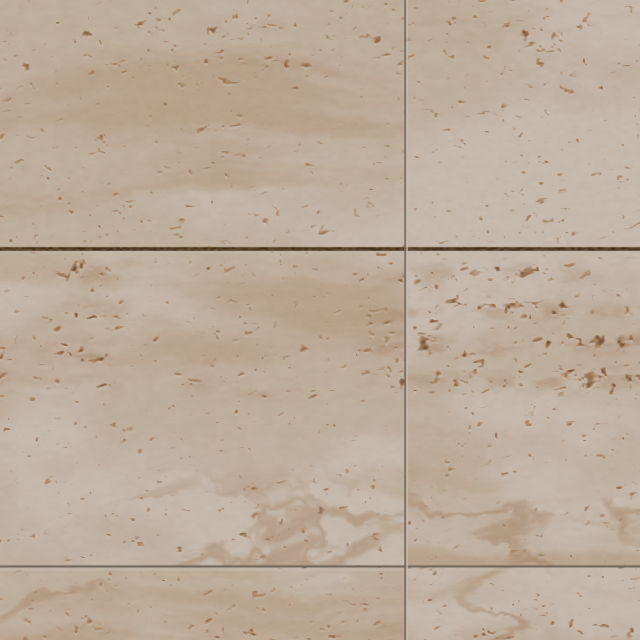
This texture is drawn by a WebGL 2 fragment shader. Its source:

```glsl
#version 300 es
precision highp float;

uniform vec2 u_resolution;
out vec4 outColor;

#define SLAB_SIZE vec2(0.75, 0.496)
#define SLAB_ORIGIN vec2(0.633, 0.115)
#define THIN_JOINT 0.0017
#define WIDE_JOINT 0.0029
#define PIT_SCALE vec2(78.0, 120.0)
#define MID_STONE vec3(0.75, 0.68, 0.615)
#define PALE_STONE vec3(0.775, 0.725, 0.675)
#define TAN_STONE vec3(0.71, 0.615, 0.515)
#define RUST vec3(0.62, 0.47, 0.34)
#define PIT_CORE vec3(0.42, 0.31, 0.22)
#define GREY_JOINT vec3(0.45, 0.41, 0.37)
#define BROWN_JOINT vec3(0.31, 0.23, 0.14)

float hash(vec2 p) {
    vec3 q = fract(vec3(p.xyx) * 0.1031);
    q += dot(q, q.yzx + 33.33);
    return fract((q.x + q.y) * q.z);
}

float noise(vec2 p) {
    vec2 cell = floor(p), f = fract(p);
    f = f * f * (3.0 - 2.0 * f);
    float low = mix(hash(cell), hash(cell + vec2(1, 0)), f.x);
    float high = mix(hash(cell + vec2(0, 1)), hash(cell + vec2(1, 1)), f.x);
    return mix(low, high, f.y);
}

float fbm(vec2 p) {
    float sum = 0.0, amp = 0.5;
    for (int i = 0; i < 5; i++) {
        sum += amp * noise(p);
        p = p * 2.03 + 17.3;
        amp *= 0.5;
    }
    return sum / 0.97;
}

// Coverage of a line with the given half width
float line(float dist, float halfWidth, float px) {
    return 1.0 - smoothstep(halfWidth - px, halfWidth + px, abs(dist));
}

// Density of the horizontal pitted layers at height v in a slab
float pitLayers(float v, float bend) {
    float density = 0.0;
    for (int i = 0; i < 4; i++) {
        float offset = (v - 0.58 - 0.11 * float(i) + bend) / 0.034;
        density += exp(-offset * offset) * (i == 1 ? 1.0 : 0.75);
    }
    return min(density, 1.0);
}

// Pit depth field: coarse pits roughened by finer ones
float pitField(vec2 p) {
    vec2 q = p * PIT_SCALE + 0.9 * noise(p * 60.0);
    return 0.6 * noise(q) + 0.4 * noise(q * 2.1 + 9.0);
}

void main() {
    vec2 uv = gl_FragCoord.xy / u_resolution;
    float px = 0.75 / min(u_resolution.x, u_resolution.y);

    // Slab grid: index, local position, distance to the nearest joints
    vec2 grid = (uv - SLAB_ORIGIN) / SLAB_SIZE;
    vec2 slab = floor(grid), local = fract(grid);
    vec2 jointDist = (fract(grid + 0.5) - 0.5) * SLAB_SIZE;
    float smoothRow = mod(slab.y, 2.0);
    vec2 p = uv + slab * vec2(3.7, 5.3) + 20.0;

    // Soft clouds and stretched sediment bands
    float bend = (fbm(p * vec2(4.0, 5.0)) - 0.5) * 0.09;
    float cloud = fbm(p * vec2(3.0, 5.0)) + 0.2 * (uv.x - 0.5);
    float bands = fbm((p + vec2(0.0, bend)) * vec2(1.8, 15.0));
    vec3 color = mix(MID_STONE, PALE_STONE, smoothstep(0.43, 0.64, cloud));
    float sediment = smoothstep(0.5, 0.76, bands + 0.18 * (0.5 - uv.x) * smoothRow);
    color = mix(color, TAN_STONE, sediment * 0.75);

    // Pitted layers, broken into patches and clumps with a calm gap
    float patches = smoothstep(0.15, 0.5, noise(p * vec2(6.0, 9.0)));
    float clumps = smoothstep(0.2, 0.65, noise(p * vec2(24.0, 42.0)));
    float gap = smoothstep(0.03, 0.09, abs(uv.x - 0.245 + bend));
    float layers = pitLayers(local.y, bend) * patches * gap;
    float strength = mix(1.0, 0.5, smoothRow);
    float density = (0.22 + 0.78 * layers * strength) * mix(0.3, 1.0, clumps);

    // Rusty haze around the pits
    float haze = smoothstep(0.35, 0.75, fbm(p * vec2(22.0, 55.0)));
    color = mix(color, RUST, layers * haze * 0.45 * strength * strength);

    // Soft pits with darker cores and a lit lower rim
    float edge = mix(0.82, 0.53, density);
    float depth = pitField(p);
    float pit = smoothstep(edge - 0.02, edge + 0.17, depth);
    float core = smoothstep(edge + 0.12, edge + 0.3, depth);
    float rim = smoothstep(edge, edge + 0.15, pitField(p + vec2(0.0, 0.004)));
    color = mix(color, PALE_STONE, rim * (1.0 - pit) * 0.5);
    color = mix(color, RUST, pit * 0.85);
    color = mix(color, PIT_CORE, core * 0.8);

    // Faint mineral veins near the foot of the rough slabs
    vec2 veinPos = p * vec2(4.0, 9.0) + 0.9 * fbm(p * 8.0);
    float vein = 1.0 - smoothstep(0.0, 0.06, abs(fbm(veinPos) - 0.5));
    float foot = max(1.0 - smoothstep(0.15, 0.36, local.y), step(slab.y, -0.5));
    float veinMask = foot * smoothstep(0.4, 0.7, noise(p * vec2(5.0, 8.0)));
    color = mix(color, RUST, vein * veinMask * 0.4 * step(slab.y, 0.5));

    // Fine surface grain
    color += (fbm(p * vec2(90.0, 150.0)) - 0.5) * 0.03;

    // Horizontal joints alternate between thin grey and wide brown
    float wide = mod(floor(grid.y + 0.5), 2.0);
    float halfWidth = mix(THIN_JOINT, WIDE_JOINT, wide);
    color = mix(color, PALE_STONE, 0.5 * line(jointDist.y + 0.005, 0.002, px));
    vec3 seam = mix(GREY_JOINT, BROWN_JOINT, wide);
    seam += 0.14 * (noise(uv * vec2(190.0, 400.0)) - 0.5) * wide;
    color = mix(color, seam, line(jointDist.y, halfWidth, px * 1.3));

    // Vertical joint with a lit right edge
    color = mix(color, PALE_STONE, 0.8 * line(jointDist.x - 0.003, 0.0015, px));
    color = mix(color, GREY_JOINT, 0.95 * line(jointDist.x, THIN_JOINT * 0.8, px));

    outColor = vec4(clamp(color, 0.0, 1.0), 1.0);
}
```
